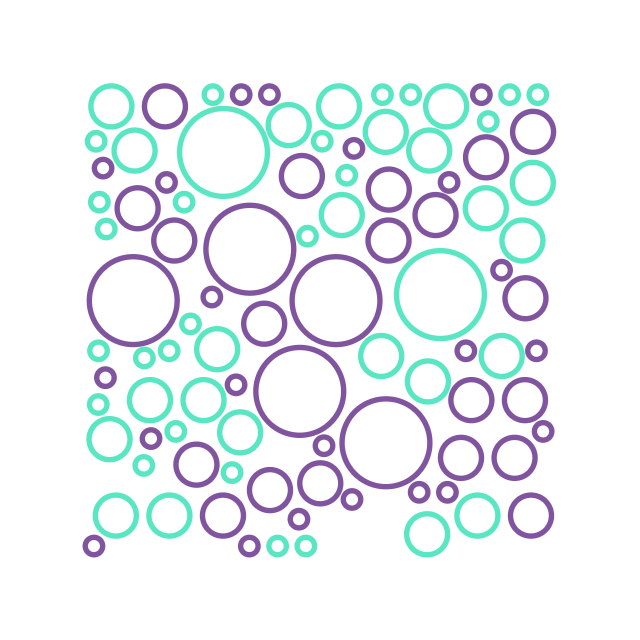
Reproduce this pattern procedurally as a Shadertoy shader.

```glsl
// Scattered rings in three sizes and two colours, packed into a square field
// on white. Each size has a grid of possible centres kept as bit rows; placing
// a ring clears the centres it blocks, so every pick is free of overlaps.

const vec3  PAPER  = vec3(1.0);
const vec3  PURPLE = vec3(0.50, 0.33, 0.62);
const vec3  TEAL   = vec3(0.35, 0.90, 0.76);

// Components are the large, medium and small rings.
const vec3  RADII      = vec3(0.0728, 0.0362, 0.0178);
const ivec3 COUNTS     = ivec3(7, 43, 45);
const vec3  TEAL_SHARE = vec3(0.20, 0.53, 0.49);
const vec3  SNUG_SHARE = vec3(0.0, 0.75, 0.2);  // rings set beside a neighbour

const float HALF_FIELD = 0.371;   // half the side of the packed square
const float STROKE     = 0.0084;
const float MIN_GAP    = 0.0006;
const float SEED       = 17.0;
const float GOLDEN     = 0.618034;
const int   ROWS       = 36;
const int   COLUMNS    = 32;      // one bit each
const uint  ALL_BITS   = 0xFFFFFFFFu;

uint freeBits[3 * ROWS];

vec3 hash31(float n) {
    vec3 p = fract(vec3(n) * vec3(0.1031, 0.1030, 0.0973));
    p += dot(p, p.yzx + 33.33);
    return fract((p.xxy + p.yzz) * p.zyx);
}

// Offset of a row inside its grid step, so that centres do not line up.
vec2 rowShift(int row) {
    return fract(float(row) * vec2(0.754878, 0.569840));
}

vec2 gridStep(float limit) {
    return 2.0 * limit / vec2(COLUMNS, ROWS);
}

// Clears the centres of one size that lie too close to a placed ring.
void blockCentres(int size, vec2 centre, float placedRadius) {
    float limit = HALF_FIELD - RADII[size];
    float reach = placedRadius + RADII[size] + MIN_GAP;
    vec2 pitch = gridStep(limit);
    vec2 local = centre + limit;
    int first = max(int(floor((local.y - reach) / pitch.y)), 0);
    int last = min(int(floor((local.y + reach) / pitch.y)), ROWS - 1);
    for (int row = first; row <= last; row++) {
        vec2 shift = rowShift(row);
        float dy = (float(row) + shift.y) * pitch.y - local.y;
        float span2 = reach * reach - dy * dy;
        if (span2 <= 0.0) continue;
        float span = sqrt(span2);
        int lo = max(int(ceil((local.x - span) / pitch.x - shift.x)), 0);
        int hi = min(int(floor((local.x + span) / pitch.x - shift.x)), COLUMNS - 1);
        if (lo <= hi) {
            uint blocked = (ALL_BITS << lo) & (ALL_BITS >> (COLUMNS - 1 - hi));
            freeBits[size * ROWS + row] &= ~blocked;
        }
    }
}

// Picks a free centre near a random row and column; false if none is left.
bool pickCentre(int size, vec3 random, float snug, out vec2 centre) {
    centre = vec2(0.0);
    int row = int(random.y * float(ROWS));
    uint bits = 0u;
    for (int i = 0; i < ROWS; i++) {
        bits = freeBits[size * ROWS + row];
        if (bits != 0u) break;
        row = row + 1 < ROWS ? row + 1 : 0;
    }
    if (bits == 0u) return false;

    // Snug picks keep only the ends of the free runs.
    if (random.z < 0.5 * snug) bits &= ~(bits << 1);
    else if (random.z < snug) bits &= ~(bits >> 1);

    uint ahead = bits & (ALL_BITS << int(random.x * float(COLUMNS)));
    if (ahead != 0u) bits = ahead;
    float column = floor(log2(float(bits & (~bits + 1u))) + 0.5);
    float limit = HALF_FIELD - RADII[size];
    centre = (vec2(column, row) + rowShift(row)) * gridStep(limit) - limit;
    return true;
}

float ringDistance(vec2 p, float radius) {
    return abs(length(p) - radius + 0.5 * STROKE) - 0.5 * STROKE;
}

void mainImage(out vec4 fragColor, in vec2 fragCoord) {
    float pixel = 1.0 / min(iResolution.x, iResolution.y);
    vec2 p = (fragCoord - 0.5 * iResolution.xy) * pixel;
    vec3 colour = PAPER;
    fragColor = vec4(colour, 1.0);

    // The margin stays empty.
    if (max(abs(p.x), abs(p.y)) > HALF_FIELD + pixel) return;

    for (int i = 0; i < 3 * ROWS; i++) freeBits[i] = ALL_BITS;

    float ringId = SEED;
    for (int size = 0; size < 3; size++) {
        float radius = RADII[size];
        for (int i = 0; i < COUNTS[size]; i++) {
            ringId += 1.0;
            vec2 centre;
            if (!pickCentre(size, hash31(ringId), SNUG_SHARE[size], centre)) break;
            for (int s = size; s < 3; s++) blockCentres(s, centre, radius);

            // Golden-ratio steps spread the two colours in fixed shares.
            bool isTeal = fract(float(i) * GOLDEN) < TEAL_SHARE[size];
            float edge = ringDistance(p - centre, radius);
            float cover = clamp(0.5 - edge / pixel, 0.0, 1.0);
            colour = mix(colour, isTeal ? TEAL : PURPLE, cover);
        }
    }
    fragColor = vec4(colour, 1.0);
}
```
